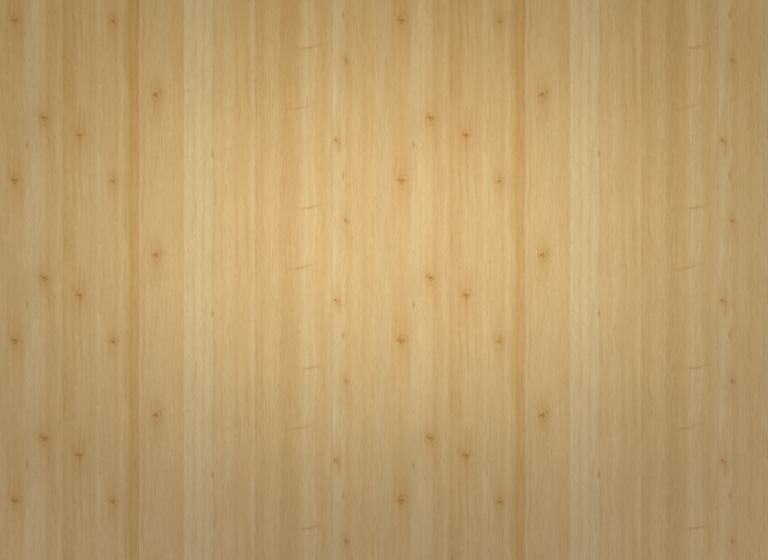
Reproduce this texture procedurally as a WebGL 2 fragment shader.

```glsl
#version 300 es
precision highp float;
// Pale vertical-grained wood with soft planks, small knots and a dim vignette.

uniform vec2 u_resolution;
out vec4 fragColor;

const vec2 TILE = vec2(0.69, 0.286);   // size of one veneer repeat, in canvas heights

vec2 hash2(vec2 c) {
    return fract(sin(vec2(dot(c, vec2(127.1, 311.7)), dot(c, vec2(269.5, 183.3)))) * 43758.5);
}

// Stretched cellular noise: x is the distance to the nearest fibre, y its random tone.
vec2 fibres(vec2 p, vec2 count) {
    vec2 q = p / TILE * count, cell = floor(q), best = vec2(2.0, 0.0);
    for (int j = -1; j <= 1; j++)
    for (int i = -1; i <= 1; i++) {
        vec2 c = cell + vec2(i, j), h = hash2(mod(c, count));
        float d = length(c + h - q);
        if (d < best.x) best = vec2(d, fract(h.x * 17.0 + h.y * 31.0));
    }
    return best;
}

// Continuous strips of uneven width; each fades late into the next. Range -0.5 to 0.5.
float strips(float x, float count, float fade) {
    float a = x * 6.28319 / TILE.x;
    float q = x / TILE.x * count + 0.5 * sin(a * 4.0 + count) + 0.4 * sin(a * 9.0);
    float id = floor(q);
    float here = hash2(vec2(mod(id, count), count)).x;
    float next = hash2(vec2(mod(id + 1.0, count), count)).x;
    return mix(here, next, smoothstep(fade, 1.0, fract(q))) - 0.5;
}

// Scattered knots: x is the warm stain, y the dark core.
vec2 knots(vec2 p) {
    vec2 size = TILE / vec2(6.0, 2.0), cell = floor(p / size), mark = vec2(0.0);
    for (int j = -1; j <= 1; j++)
    for (int i = -1; i <= 1; i++) {
        vec2 c = cell + vec2(i, j), id = mod(c, vec2(6.0, 2.0));
        vec2 kind = hash2(id + 40.0);
        vec2 d = p - (c + 0.15 + 0.7 * hash2(id + 9.0)) * size;
        if (kind.x < 0.7) {
            float r = mix(0.004, 0.012, kind.y * kind.y);
            vec2 e = d / r;
            e.y += 0.35 * e.x * (kind.x - 0.35) * 3.0;
            float turn = atan(e.y, e.x), reach = length(e);
            float ring = 0.6 + 0.4 * sin(reach * 6.0 + 1.5 * sin(turn * 2.0 + kind.y * 20.0));
            float lobe = 1.0 + 0.35 * sin(turn + kind.x * 30.0) + 0.2 * sin(turn * 3.0 + kind.y * 9.0);
            mark.x += 0.65 * ring * exp(-reach * reach / (lobe * lobe * 1.3));
            mark.x += 0.24 * exp(-dot(e, e * vec2(0.25, 0.03)));
            e += vec2(0.4, -0.2);
            mark.y += 0.45 * exp(-dot(e, e * vec2(4.0, 12.0)));
        } else if (kind.x > 0.86) {
            d.y -= 0.2 * d.x + 6.0 * d.x * d.x;       // slanting scar
            d /= vec2(0.019, 0.0025);
            mark.x += 0.4 * exp(-dot(d, d));
        }
    }
    return mark;
}

void main() {
    vec2 uv = gl_FragCoord.xy / u_resolution;
    vec2 p = gl_FragCoord.xy / u_resolution.y;
    float px = 1.0 / u_resolution.y;

    // Gentle waviness along the grain
    vec2 w = p;
    w.x += 0.0010 * sin(p.y * 21.97 + p.x * 27.3) + 0.0006 * sin(p.y * 65.9 + p.x * 91.0);

    // Planks of uneven width, each with its own tone
    float plank = p.x / TILE.x * 6.0 + 0.22 * sin(p.x * 18.21 + 1.0);
    float id = mod(floor(plank), 6.0), side = fract(plank);
    float tone = hash2(vec2(id, 3.0)).x;
    float seam = min(side, 1.0 - side) * TILE.x / 6.0;

    // Warm bands, stronger towards the top
    float warm = 0.38 + 0.40 * (tone - 0.5) + 0.60 * strips(p.x, 17.0, 0.5);
    warm += 0.42 * strips(w.x, 43.0, 0.5) + 0.16 * sin(p.x * 27.32 + 0.6);
    warm += 0.25 * smoothstep(0.6, 0.95, side) * step(0.45, tone);
    warm *= 1.0 + 0.5 * smoothstep(0.6, 1.0, uv.y);
    vec3 wood = mix(vec3(0.880, 0.765, 0.565), vec3(0.838, 0.678, 0.440), clamp(warm, -0.1, 1.3));

    // Long fibres, short flecks and sparse sharp pores
    vec2 broad = fibres(w + 0.31, vec2(40.0, 2.0));
    vec2 fine = fibres(w, vec2(140.0, 4.0));
    vec2 fleck = fibres(w + 0.17, vec2(170.0, 22.0));
    float grain = 0.45 * (broad.y - 0.5) + 0.8 * (fine.y - 0.5) + 0.65 * (fleck.y - 0.5);
    grain += 0.7 * strips(w.x, 110.0, 0.4);
    wood *= 1.0 + vec3(0.034, 0.046, 0.070) * grain;
    float pore = step(0.88, fleck.y) * (1.0 - smoothstep(0.15, 0.5, fleck.x));
    float line = step(0.88, fine.y) * (1.0 - smoothstep(0.2, 0.55, fine.x));
    wood *= 1.0 - vec3(0.03, 0.048, 0.08) * (pore + line);
    float edge = 1.0 - smoothstep(0.0, 0.001 + px, seam);
    wood *= 1.0 - vec3(0.03, 0.05, 0.08) * edge * (0.6 + 0.4 * sin(p.y * 43.9 + id));

    // Knots and a few upright amber specks
    vec2 mark = knots(p);
    vec2 speck = fibres(p + 0.07, vec2(36.0, 5.0));
    mark.x += 0.55 * step(0.94, speck.y) * (1.0 - smoothstep(0.03, 0.17, speck.x));
    wood = mix(wood, vec3(0.78, 0.56, 0.31), min(mark.x, 0.75));
    wood = mix(wood, vec3(0.60, 0.38, 0.19), min(mark.y, 0.6));

    // Light pool above the middle, dim at the borders
    float r = length((uv - vec2(0.5, 0.58)) * vec2(0.96, 1.08));
    wood *= mix(1.0, 0.765, smoothstep(0.04, 0.66, r));
    wood *= mix(vec3(0.99, 0.99, 1.0), vec3(1.01, 1.0, 0.97), uv.y);
    fragColor = vec4(wood, 1.0);
}
```
